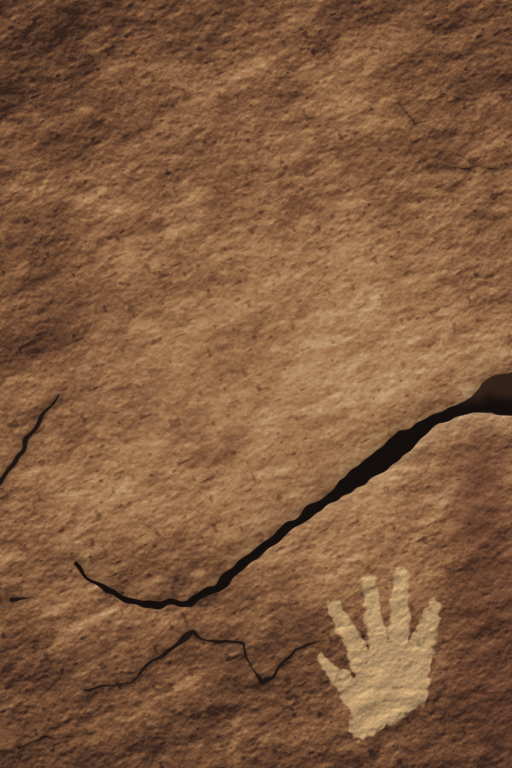
A Shadertoy shader for this texture:

```glsl
// Sunlit sandstone wall split by dark cracks, with a pale hand stencil at lower right.
const vec3 DEEP  = vec3(0.29, 0.19, 0.14);
const vec3 BROWN = vec3(0.46, 0.31, 0.21);
const vec3 OCHRE = vec3(0.63, 0.46, 0.31);
const vec3 SAND  = vec3(0.75, 0.61, 0.45);
const vec3 STAIN = vec3(0.35, 0.21, 0.16);
const vec3 PAINT = vec3(0.73, 0.60, 0.43);
const vec3 VOID  = vec3(0.08, 0.055, 0.05);
const vec2 LIGHT = vec2(-0.35, 0.94);  // direction towards the sun
const float RELIEF = 1.5;              // strength of the surface shading
const float MOTTLE = 0.75;             // strength of the patchy colour
const float RAGGED = 0.011;            // waviness of crack edges

// Crack paths: xy in canvas widths, z is half thickness; z = 0 ends a path.
const vec3 FISSURE[15] = vec3[](
    vec3(.146, .398, .003), vec3(.18, .363, .004), vec3(.23, .336, .005), vec3(.277, .32, .008),
    vec3(.371, .324, .006), vec3(.424, .352, .009), vec3(.488, .41, .009), vec3(.58, .484, .009),
    vec3(.664, .541, .012), vec3(.727, .588, .018), vec3(.791, .639, .019), vec3(.85, .682, .011),
    vec3(.918, .706, .014), vec3(.975, .732, .038), vec3(1.03, .734, .044));
const vec3 BRANCH[11] = vec3[](
    vec3(.166, .148, .001), vec3(.254, .168, .003), vec3(.293, .207, .004), vec3(.332, .234, .004),
    vec3(.371, .262, .003), vec3(.43, .245, .003), vec3(.475, .24, .003), vec3(.492, .195, .001),
    vec3(.512, .164, .004), vec3(.575, .228, .003), vec3(.64, .25, 0));
const vec3 SPLITS[14] = vec3[](
    vec3(-.01, .553, .006), vec3(.025, .592, .005), vec3(.068, .664, .004), vec3(.111, .729, 0),
    vec3(.04, .04, .002), vec3(.088, .059, .003), vec3(.176, .064, 0), vec3(.777, 1.3, .001),
    vec3(.811, 1.256, .002), vec3(.836, 1.26, 0), vec3(.84, 1.17, .001), vec3(.967, 1.172, 0),
    vec3(.027, .332, .005), vec3(.068, .336, 0));
// Limb pairs: thumb, four fingers, two palm lobes.
const vec3 HAND[14] = vec3[](
    vec3(.625, .217, .007), vec3(.707, .133, .03), vec3(.652, .316, .012), vec3(.719, .191, .026),
    vec3(.72, .361, .014), vec3(.742, .211, .022), vec3(.783, .378, .014), vec3(.777, .211, .024),
    vec3(.85, .318, .011), vec3(.805, .191, .034), vec3(.758, .178, .07), vec3(.707, .083, .025),
    vec3(.788, .158, .05), vec3(.72, .09, .028));

float hash(vec2 c) {
    vec3 v = fract(c.xyx * 0.1031);
    v += dot(v, v.yzx + 33.33);
    return fract((v.x + v.y) * v.z);
}
float noise(vec2 p) {
    vec2 c = floor(p), f = fract(p);
    f = f * f * (3.0 - 2.0 * f);
    return mix(mix(hash(c), hash(c + vec2(1, 0)), f.x),
               mix(hash(c + vec2(0, 1)), hash(c + vec2(1, 1)), f.x), f.y);
}
float fbm(vec2 p) {
    float sum = 0.0, amp = 0.47;
    for (int i = 0; i < 5; i++, amp *= 0.58) {
        sum += amp * noise(p);
        p = mat2(0.8, 0.6, -0.6, 0.8) * p * 2.03 + 7.3;
    }
    return sum;
}
// Rock bedding rises gently to the right.
vec2 bedding(vec2 p) { return mat2(0.92, -0.39, 0.39, 0.92) * p + 20.0; }
float height(vec2 p) { return fbm(bedding(p) * vec2(24, 38)); }
float blob(vec2 p, float x, float y, float w, float h) {
    vec2 d = (p - vec2(x, y)) / vec2(w, h);
    return exp(-dot(d, d));
}
float taper(vec2 p, vec3 a, vec3 b) {
    vec2 ab = b.xy - a.xy;
    float h = clamp(dot(p - a.xy, ab) / dot(ab, ab), 0.0, 1.0);
    return length(p - a.xy - ab * h) - mix(a.z, b.z, h);
}
float fissure(vec2 p) {
    float d = 9.0;
    for (int i = 0; i < 14; i++) d = min(d, taper(p, FISSURE[i], FISSURE[i + 1]));
    return d;
}

void mainImage(out vec4 fragColor, in vec2 fragCoord) {
    vec2 p = fragCoord / iResolution.xy * vec2(1.0, 1.5);
    float px = 1.0 / iResolution.x;
    vec2 wobble = vec2(noise(p * 45.0), noise(p * 45.0 + 31.0)) - 0.5;
    vec2 q = p + wobble * RAGGED, grain = bedding(p);

    // Broad light: warm centre, dim corners
    float tone = 0.13 + 0.52 * blob(p, .55, .8, .6, .48) + 0.17 * blob(p, .62, 1.28, .38, .25)
        + 0.24 * blob(p, .88, .8, .2, .16) + 0.24 * blob(p, .72, .46, .27, .15)
        + 0.18 * blob(p, .08, .56, .22, .14) + 0.17 * blob(p, .2, .27, .35, .18)
        - 0.12 * blob(p, .05, 1.4, .35, .25) - 0.22 * blob(p, .08, .83, .13, .07)
        - 0.12 * blob(p, .28, .4, .12, .06) - 0.15 * blob(p, .93, 1.22, .12, .08);
    tone += 0.12 * smoothstep(0.025, 0.0, taper(q, vec3(.435, .72, 0), vec3(.415, .64, 0)));

    // Patches, embossed grain, pale flakes and dark pits
    float rough = 1.0 - 0.4 * blob(p, .5, .75, .4, .35);
    tone += MOTTLE * rough * (fbm(grain * vec2(8, 15)) - 0.52);
    float relief = height(p) - height(p + LIGHT * 0.005);
    float flakes = smoothstep(0.72, 0.92, noise(grain * vec2(32, 75)));
    float pits = smoothstep(0.82, 0.95, noise(grain * vec2(65, 100) + 50.0));
    tone += RELIEF * rough * relief + 0.12 * flakes - 0.25 * pits
        + 0.16 * (noise(p * 150.0) - 0.5);
    vec3 col = mix(DEEP, BROWN, clamp(tone / 0.33, -0.4, 1.0));
    col = mix(col, OCHRE, clamp((tone - 0.33) / 0.34, 0.0, 1.0));
    col = mix(col, SAND, clamp((tone - 0.67) / 0.33, 0.0, 1.2));
    float stain = blob(p, .94, .54, .055, .13) + 0.7 * blob(p, .98, .17, .12, .24);
    col = mix(col, STAIN * (1.0 + 1.5 * relief), 0.6 * min(stain, 1.0));

    // Hand stencil
    float print = 9.0, hair = 9.0;
    for (int i = 0; i < 14; i += 2) print = min(print, taper(p + wobble * 0.006, HAND[i], HAND[i + 1]));
    print += 0.009 * (noise(p * 110.0) - 0.5);
    col = mix(col, PAINT * (1.0 + 1.1 * relief - 0.15 * pits), 0.9 * smoothstep(0.004, -0.004, print));

    // Lit lower lip, shaded upper lip and the cracks
    float gap = fissure(q), near = exp(-max(gap, 0.0) / 0.022);
    float below = smoothstep(-0.004, 0.004, gap - fissure(q + vec2(0.0, 0.01)));
    col = mix(col, SAND * (1.0 + relief), below * near * smoothstep(0.35, 0.95, p.x) * 0.8);
    col *= 1.0 - 0.2 * (1.0 - below) * near;
    for (int i = 0; i < 10; i++) hair = min(hair, taper(q, BRANCH[i], BRANCH[i + 1]));
    for (int i = 0; i < 13; i++)
        if (SPLITS[i].z > 0.0) hair = min(hair, taper(q, SPLITS[i], SPLITS[i + 1]));
    hair += 0.004 * (noise(p * 35.0) - 0.4);
    col *= 1.0 - 0.25 * exp(-max(hair, 0.0) / 0.006);
    col = mix(col, VOID * 1.5, smoothstep(px, -px, hair));
    vec3 hollow = mix(VOID, DEEP * 0.7, smoothstep(0.70, 0.74, p.y + wobble.y * 0.02));
    fragColor = vec4(clamp(mix(col, hollow, smoothstep(px, -px, gap)), 0.0, 1.0), 1.0);
}
```
